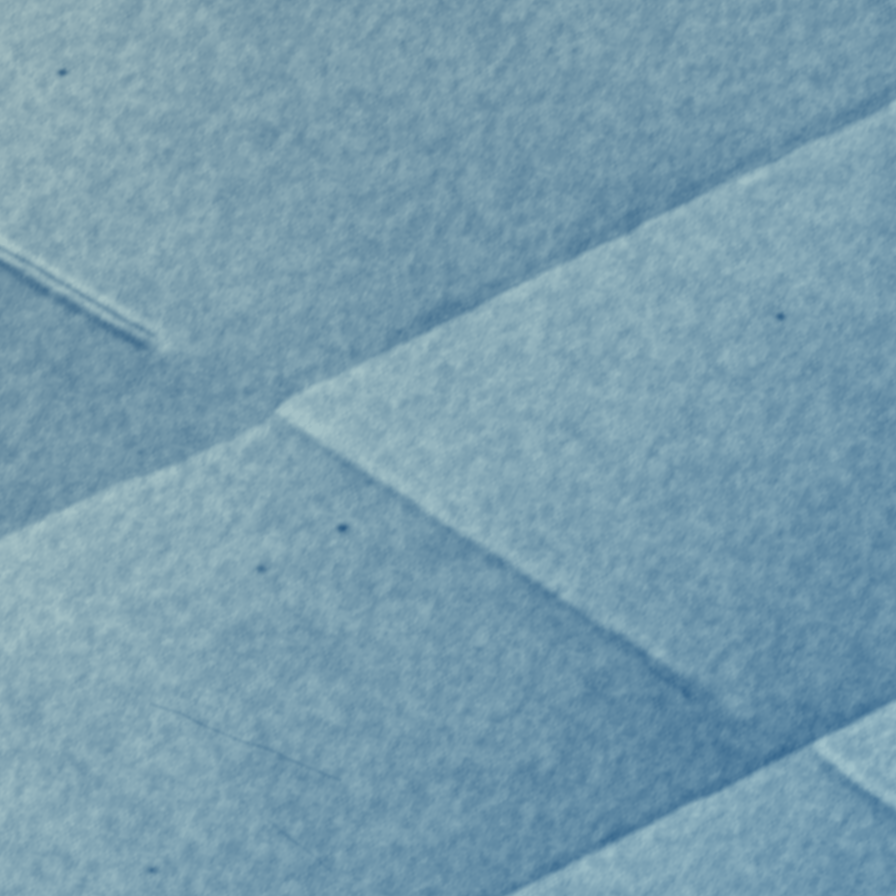
Reproduce this texture procedurally as a Shadertoy shader.

```glsl
// Pale blue folded paper: overlapping panels split by diagonal creases.
// Each panel is a tone gradient; signed distances to the creases blend the
// panels and add rims and shadows, then noise gives grain, specks and scratches.

float hash(vec2 p) {
    vec3 q = fract(vec3(p.xyx) * 0.1031);
    q += dot(q, q.yzx + 33.33);
    return fract((q.x + q.y) * q.z);
}

float noise(vec2 p) {
    vec2 i = floor(p), f = fract(p);
    f = f * f * (3.0 - 2.0 * f);
    return mix(mix(hash(i), hash(i + vec2(1, 0)), f.x),
               mix(hash(i + vec2(0, 1)), hash(i + vec2(1, 1)), f.x), f.y);
}

float fbm(vec2 p) {
    float sum = 0.0, amp = 0.5;
    for (int i = 0; i < 3; i++) {
        sum += amp * (noise(p) - 0.5);
        p = mat2(0.8, 0.6, -0.6, 0.8) * p * 1.9 + 7.1;
        amp *= 0.75;
    }
    return sum;
}

// Signed distance to the line y = height + slope * x, positive above it
float lineDist(vec2 p, float height, float slope) {
    return (p.y - height - slope * p.x) / sqrt(1.0 + slope * slope);
}

float segmentDist(vec2 p, vec2 a, vec2 b) {
    vec2 pa = p - a, ba = b - a;
    return length(pa - ba * clamp(dot(pa, ba) / dot(ba, ba), 0.0, 1.0));
}

float band(float d, float width) {
    return exp(-d * d / (width * width));
}

float side(float d, float width) {
    return smoothstep(-width, width, d);
}

void mainImage(out vec4 fragColor, in vec2 fragCoord) {
    vec2 uv = fragCoord / iResolution.xy;
    vec2 p = uv + 0.004 * vec2(noise(uv * 30.0), noise(uv * 30.0 + 40.0)) - 0.002;

    // Crease distances
    float jog = 0.014 * smoothstep(0.08, 0.26, p.x) * (1.0 - smoothstep(0.28, 0.33, p.x));
    float mainFold = lineDist(p, 0.397 - jog, 0.49);
    float middleFold = lineDist(p, 0.737, -0.645);
    float leftFold = lineDist(p, 0.722, -0.57);
    float lowerFold = lineDist(p, -0.283, 0.5);
    float cornerFold = lineDist(p, 0.825, -0.73);

    // Upper panel, split by the short left crease that fades past its tip
    float leftMask = 1.0 - smoothstep(0.15, 0.19, p.x);
    float upper = 0.42 + 0.33 * exp(-p.x / 0.25) - 0.14 * exp(-max(mainFold, 0.0) / 0.1);
    float underLeft = 0.33 + 0.06 * p.x;
    float leftWidth = mix(0.004, 0.13, smoothstep(0.13, 0.36, p.x));
    upper = mix(underLeft, upper, side(leftFold + 0.01, leftWidth));
    upper += leftMask * (0.38 * band(leftFold - 0.009, 0.006)
                       - 0.3 * band(leftFold - 0.001, 0.003)
                       + 0.16 * band(leftFold + 0.005, 0.004)
                       - 0.42 * band(leftFold + 0.016, 0.006));
    upper += 0.35 * band(length(p - vec2(0.188, 0.616)), 0.018);

    // Two panels below the main crease, split by the middle crease
    float depth = max(-mainFold, 0.0);
    float rightPanel = 0.84 - 0.34 * (p.x - 0.3) - 0.82 * depth;
    rightPanel += 0.12 * exp(-max(middleFold, 0.0) / 0.04);
    float leftPanel = 0.82 - 0.48 * p.x - 0.55 * depth;
    leftPanel -= 0.17 * exp(-max(-middleFold, 0.0) / 0.06) * smoothstep(0.26, 0.34, p.x);
    float middleWidth = mix(0.005, 0.13, smoothstep(0.74, 0.98, p.x));
    float below = mix(leftPanel, rightPanel, side(middleFold, middleWidth));
    float middleMask = smoothstep(0.29, 0.32, p.x) * (1.0 - smoothstep(0.79, 0.83, p.x));
    below += middleMask * (0.12 * band(middleFold - 0.01, 0.007)
                         - 0.15 * band(middleFold + 0.006, 0.006));
    below -= 0.28 * band(segmentDist(p, vec2(0.72, 0.258), vec2(0.775, 0.218)), 0.005);
    below += 0.25 * band(length(p - vec2(0.82, 0.21)), 0.014);

    // Bottom strip and the small corner panel
    float strip = 0.72 - 1.5 * max(-lowerFold, 0.0) - 0.2 * smoothstep(0.75, 0.95, p.x);
    float corner = mix(strip - 0.12 * band(cornerFold, 0.03), 0.7, side(cornerFold, 0.004));
    corner += 0.24 * band(cornerFold - 0.009, 0.006) - 0.24 * band(cornerFold + 0.007, 0.006);
    strip = mix(strip, corner, smoothstep(0.895, 0.918, p.x));
    below -= 0.06 * exp(-max(lowerFold, 0.0) / 0.03) + 0.18 * band(lowerFold - 0.006, 0.006);
    below = mix(strip, below, side(lowerFold, 0.004));
    below += 0.12 * band(lowerFold + 0.008, 0.006);

    // Main crease with a pale rim and a shadow above
    float tone = mix(below, upper, side(mainFold, 0.004));
    tone += 0.13 * band(mainFold + 0.007, 0.007);
    tone -= smoothstep(0.34, 0.5, p.x) * (0.24 * band(mainFold - 0.012, 0.007)
                                        + 0.12 * band(mainFold - 0.003, 0.003));
    tone -= 0.14 * band(length((p - vec2(0.5, 0.655)) * vec2(0.5, 1.0)), 0.022);
    tone += 0.15 * band(length(p - vec2(0.285, 0.535)), 0.02);

    // Contrast, then slanted grain and soft blotches
    tone = 0.54 + 1.32 * (tone - 0.45);
    vec2 slant = mat2(0.8, 0.6, -0.6, 0.8) * uv;
    tone += 0.85 * fbm(slant * vec2(95.0, 65.0)) + 0.3 * fbm(uv * 10.0 + 3.0);

    // Dark specks and faint scratches
    vec2 specks[5] = vec2[](vec2(0.384, 0.411), vec2(0.07, 0.92), vec2(0.87, 0.646),
                            vec2(0.17, 0.03), vec2(0.29, 0.365));
    for (int i = 0; i < 5; i++)
        tone -= (1.5 - 0.15 * float(i)) * band(length((p - specks[i]) * vec2(0.8, 1.1)), 0.005);
    tone -= 0.25 * band(segmentDist(p, vec2(0.17, 0.215), vec2(0.38, 0.13)), 0.0025);
    tone -= 0.2 * band(segmentDist(p, vec2(0.3, 0.085), vec2(0.37, 0.03)), 0.0025);

    vec3 color = mix(vec3(0.355, 0.515, 0.617), vec3(0.56, 0.69, 0.735), clamp(tone, -1.2, 1.4));
    color += vec3(-0.016, 0.0, 0.016) * (uv.x - uv.y);
    fragColor = vec4(color, 1.0);
}
```
